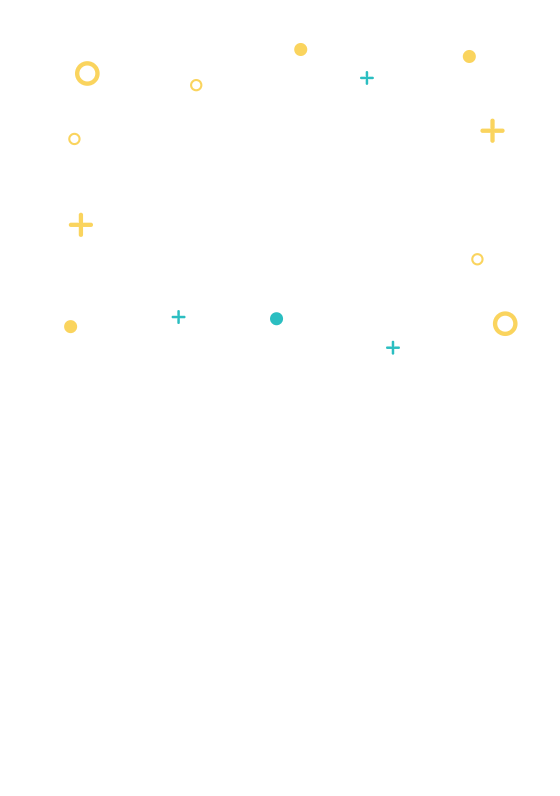
Top: the whole. Bottom: its middle third, enlarged.
Write a WebGL 1 fragment shader that draws this background.

```glsl
precision highp float;
// Sparse yellow and teal rings, dots and plus signs scattered around an empty white centre.

uniform vec2 u_resolution;

const int MARK_COUNT = 14; // border cells of a 5 by 4 grid
const vec3 WHITE = vec3(1.0);
const vec3 YELLOW = vec3(0.98, 0.83, 0.37);
const vec3 TEAL = vec3(0.17, 0.745, 0.755);

float hash(vec2 p) {
    return fract(sin(dot(p, vec2(127.1, 311.7))) * 43758.5453);
}

float ringDistance(vec2 p, float radius, float halfStroke) {
    return abs(length(p) - radius) - halfStroke;
}

// Two crossed bars with round caps
float plusDistance(vec2 p, float arm, float halfStroke) {
    vec2 q = abs(p);
    q = vec2(max(q.x, q.y), min(q.x, q.y));
    return length(vec2(max(q.x - arm, 0.0), q.y)) - halfStroke;
}

float discDistance(vec2 p, float radius) {
    return length(p) - radius;
}

// Walks counter-clockwise round the grid border, from the right side
vec2 borderCell(float index) {
    float column = clamp(abs(mod(index + 0.5, 14.0) - 7.0) - 1.5, 0.0, 4.0);
    float row = clamp(5.0 - abs(mod(index + 4.0, 14.0) - 7.0), 0.0, 3.0);
    return vec2(column, row);
}

// Jittered cell centre, drawn slightly inwards from the edges
vec2 markCentre(float index, float aspect) {
    vec2 jitter = vec2(hash(vec2(index, 1.7)), hash(vec2(index, 8.3))) - 0.5;
    vec2 place = (borderCell(index) + 0.5 + 0.5 * jitter) / vec2(5.0, 4.0);
    return (0.5 + (place - 0.5) * vec2(0.96, 0.9)) * vec2(aspect, 1.0);
}

// Returns the mark colour in rgb and its signed distance in a
vec4 mark(vec2 p, float index) {
    float slot = mod(index, 7.0);
    bool secondLap = index > 6.5;
    if (slot < 0.5) return vec4(YELLOW, plusDistance(p, 0.0255, 0.0055));
    if (slot > 4.5 && slot < 5.5) return vec4(YELLOW, ringDistance(p, 0.026, 0.0056));
    if (slot > 5.5 || (slot > 3.5 && !secondLap)) {
        return vec4(YELLOW, ringDistance(p, 0.0131, 0.0027));
    }
    if (slot > 3.5 || (slot > 1.5 && slot < 2.5)) {
        return vec4(TEAL, plusDistance(p, 0.0146, 0.0032));
    }
    vec3 discColour = slot > 2.5 && secondLap ? TEAL : YELLOW;
    return vec4(discColour, discDistance(p, 0.0167));
}

float coverage(float dist, float pixel) {
    return clamp(0.5 - dist / pixel, 0.0, 1.0);
}

void main() {
    vec2 p = gl_FragCoord.xy / u_resolution.y;
    float aspect = u_resolution.x / u_resolution.y;
    float pixel = 1.0 / u_resolution.y;

    vec3 colour = WHITE;
    for (int i = 0; i < MARK_COUNT; i++) {
        float index = float(i);
        vec4 m = mark(p - markCentre(index, aspect), index);
        colour = mix(colour, m.rgb, coverage(m.a, pixel));
    }
    gl_FragColor = vec4(colour, 1.0);
}
```
